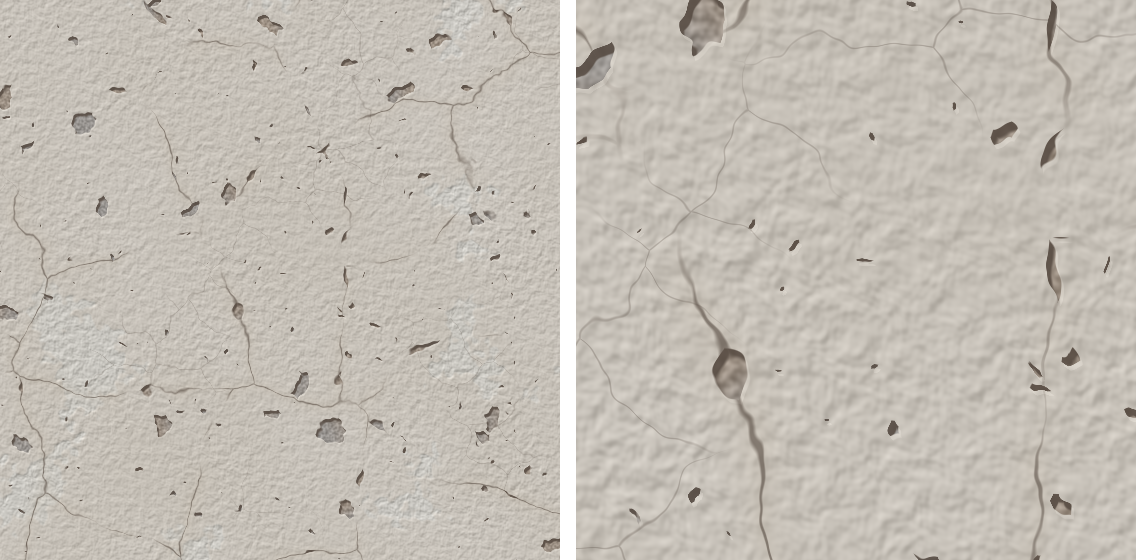
Left, the full canvas; right, a detail of the centre.
Give the GLSL for this texture, as a WebGL 2 fragment shader.

```glsl
#version 300 es
precision highp float;
// Weathered plaster wall: bumpy coat, worn patches, hairline cracks and flaked chips.

uniform vec2 u_resolution;
out vec4 fragColor;

const vec2 TO_LIGHT = vec2(-0.5, 0.866);
const vec3 PLASTER = vec3(0.778, 0.756, 0.722);
const vec3 WORN = vec3(0.785, 0.776, 0.752);
const vec3 STAIN = vec3(0.76, 0.72, 0.66);
const vec3 BROWN_CORE = vec3(0.61, 0.56, 0.51);
const vec3 GREY_CORE = vec3(0.60, 0.585, 0.57);
const vec3 SHADOW = vec3(0.33, 0.285, 0.25);

vec2 hash(vec2 p) {
    vec3 q = fract(p.xyx * vec3(0.1031, 0.1030, 0.0973));
    q += dot(q, q.yzx + 33.33);
    return fract((q.xx + q.yz) * q.zy);
}

float cornerSlope(vec2 id, vec2 offset) {
    float angle = 6.2832 * hash(id).x;
    return dot(vec2(cos(angle), sin(angle)), offset);
}

float gradientNoise(vec2 p) {
    vec2 id = floor(p), f = fract(p);
    vec2 u = f * f * f * (f * (f * 6.0 - 15.0) + 10.0);
    vec2 e = vec2(1.0, 0.0);
    return mix(mix(cornerSlope(id, f), cornerSlope(id + e, f - e), u.x),
               mix(cornerSlope(id + e.yx, f - e.yx), cornerSlope(id + 1.0, f - 1.0), u.x), u.y);
}

vec2 warp(vec2 p) {
    return vec2(gradientNoise(p), gradientNoise(p + 37.3));
}

// Distance to the borders of irregular cells
float cellBorder(vec2 p, float scale) {
    p *= scale;
    vec2 id = floor(p), nearest = vec2(8.0);
    for (int j = -1; j <= 1; j++)
    for (int i = -1; i <= 1; i++) {
        vec2 c = id + vec2(i, j);
        vec2 r = c + hash(c + scale) - p;
        if (dot(r, r) < dot(nearest, nearest)) nearest = r;
    }
    float d = 8.0;
    for (int j = -2; j <= 2; j++)
    for (int i = -2; i <= 2; i++) {
        vec2 c = id + vec2(i, j);
        vec2 r = c + hash(c + scale) - p, gap = r - nearest;
        if (dot(gap, gap) > 1e-4) d = min(d, dot(0.5 * (r + nearest), normalize(gap)));
    }
    return d / scale;
}

float crackDistance(vec2 p, float scale) {
    vec2 q = p + 0.22 / scale * warp(p * scale * 1.7) + 0.012 * warp(p * 24.0) + 0.004 * warp(p * 75.0);
    return cellBorder(q, scale);
}

// Angular flakes scattered on a jittered grid
float chipLayer(vec2 p, float cells, float density, float minRadius, float maxRadius) {
    vec2 cell = floor(p * cells);
    float d = 1.0;
    for (int j = -1; j <= 1; j++)
    for (int i = -1; i <= 1; i++) {
        vec2 id = cell + vec2(i, j);
        vec2 place = hash(id + cells * 7.0), kind = hash(id + cells * 13.0 + 5.0);
        if (kind.x > density) continue;
        float angle = 6.2832 * kind.y, c = cos(angle), s = sin(angle);
        vec2 o = abs(mat2(c, s, -s, c) * (p - (id + place) / cells));
        o.x *= 1.0 + fract(kind.y * 31.0);
        d = min(d, max(o.x + 0.45 * o.y, o.y) - mix(minRadius, maxRadius, fract(kind.y * 17.0)));
    }
    return d;
}

float chipDistance(vec2 p) {
    vec2 q = p + 0.014 * warp(p * 30.0) + 0.006 * warp(p * 85.0);
    float d = chipLayer(q, 8.0, 0.32, 0.010, 0.024);
    d = min(d, chipLayer(q, 18.0, 0.16, 0.003, 0.008));
    d = min(d, chipLayer(q, 40.0, 0.08, 0.0012, 0.003));
    float spall = smoothstep(0.22, 0.5, gradientNoise(p * 17.0 + 4.0));
    return min(d, crackDistance(p, 3.4) + 0.0012 - 0.008 * spall);
}

float wornMask(vec2 p) {
    float n = gradientNoise(p * 4.3 + 11.0) + 0.3 * gradientNoise(p * 19.0) + 0.2 * gradientNoise(p * 60.0);
    return smoothstep(0.32, 0.40, n);
}

float surfaceHeight(vec2 p) {
    vec2 q = p + 0.004 * warp(p * 40.0);
    float bumps = 0.6 * gradientNoise(q * 65.0) + 0.38 * gradientNoise(q * 130.0 + 9.0)
                + 0.2 * gradientNoise(q * 225.0);
    float worn = wornMask(p);
    return bumps * (0.95 + 0.4 * gradientNoise(p * 6.0 + 21.0) + 0.5 * worn) - 0.35 * worn;
}

float coverage(float d, float soft) {
    return 1.0 - smoothstep(-soft, soft, d);
}

void main() {
    vec2 p = gl_FragCoord.xy / u_resolution.y;
    float soft = 0.8 / u_resolution.y;

    // Coat: broad tint, worn areas and raking light
    float mottle = gradientNoise(p * 3.0 + 2.0) + 0.5 * gradientNoise(p * 11.0);
    vec3 color = mix(PLASTER, WORN, wornMask(p)) + mottle * vec3(0.012, 0.014, 0.019);
    float light = surfaceHeight(p) - surfaceHeight(p + TO_LIGHT * 0.003);
    color += light * (light < 0.0 ? 0.27 : 0.19);

    // Cracks: stained main lines and a faint fine web
    float mainCrack = crackDistance(p, 3.4);
    float mainReach = smoothstep(-0.12, 0.12, gradientNoise(p * 3.1 + 6.0) + 0.3 * gradientNoise(p * 14.0));
    float webReach = smoothstep(0.12, 0.35, gradientNoise(p * 4.0 + 51.0));
    color = mix(color, STAIN, 0.3 * mainReach * exp(-mainCrack * 80.0));
    float crackWidth = 0.0011 + 0.0012 * gradientNoise(p * 28.0);
    color = mix(color, SHADOW, 0.6 * mainReach * coverage(mainCrack - crackWidth, soft + 0.0004));
    color = mix(color, SHADOW, 0.28 * webReach * coverage(crackDistance(p, 11.0) - 0.0005, soft));

    // Chips: grainy core, cast shadow under the lit rim
    float chip = coverage(chipDistance(p), soft);
    float lipShade = 1.0 - coverage(chipDistance(p + TO_LIGHT * 0.006), soft + 0.0012);
    float farLip = coverage(chipDistance(p + TO_LIGHT * 0.003), soft) * (1.0 - chip);
    vec3 core = mix(GREY_CORE, BROWN_CORE, smoothstep(-0.2, 0.2, gradientNoise(p * 7.0 + 3.0)));
    core += 0.16 * gradientNoise(p * 210.0) + 0.2 * light;
    color = mix(color, mix(core, SHADOW, 0.85 * lipShade), chip) + 0.05 * farLip;

    fragColor = vec4(color, 1.0);
}
```
